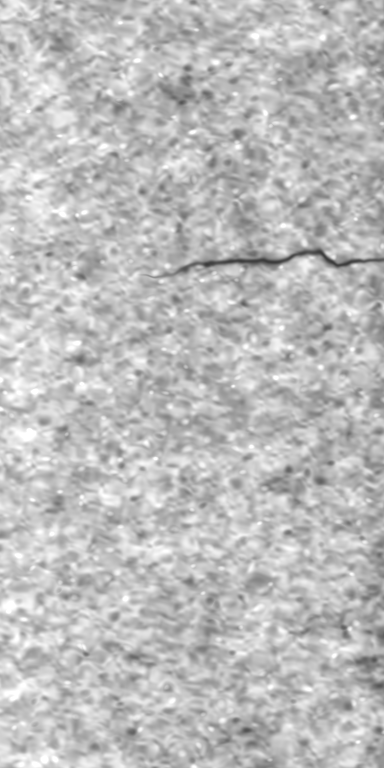
Reproduce this texture procedurally as a Shadertoy shader.

```glsl
// Pale weathered concrete with soft mottled grain and one thin dark crack.

float hash(vec2 p) {
    return fract(sin(dot(p, vec2(127.1, 311.7))) * 43758.5453);
}

float noise(vec2 p) {
    vec2 i = floor(p), f = fract(p);
    f = f * f * (3.0 - 2.0 * f);
    return mix(mix(hash(i), hash(i + vec2(1, 0)), f.x),
               mix(hash(i + vec2(0, 1)), hash(i + vec2(1, 1)), f.x), f.y);
}

// Noise centred on zero, on a turned grid so that its cells do not line up.
float grain(vec2 p, vec2 scale, float angle) {
    float c = cos(angle), s = sin(angle);
    return noise(mat2(c, -s, s, c) * p * scale + angle * 37.0) - 0.5;
}

// Soft round spots, one at most per cell; share is the part of cells filled.
float spots(vec2 p, float cells, float share, float seed) {
    vec2 q = p * cells, home = floor(q);
    float cover = 0.0;
    for (int y = -1; y <= 1; y++)
    for (int x = -1; x <= 1; x++) {
        vec2 cell = home + vec2(x, y);
        vec2 centre = cell + vec2(hash(cell + seed), hash(cell + seed + 5.3));
        float radius = mix(0.25, 0.5, hash(cell + seed + 9.1));
        float present = step(hash(cell + seed + 17.7), share);
        vec2 d = (q - centre) * vec2(0.85, 1.1);
        cover = max(cover, present * (1.0 - smoothstep(0.15, 1.0, length(d) / radius)));
    }
    return cover;
}

// Height of the crack at x: a slow climb, a hump and a shallow dip.
float crackHeight(float x) {
    float y = 1.284 + 0.034 * smoothstep(0.40, 0.56, x);
    y += 0.022 * smoothstep(0.70, 0.82, x) - 0.030 * smoothstep(0.83, 0.88, x);
    y += 0.017 * smoothstep(0.89, 1.0, x);
    return y + 0.012 * (noise(vec2(x * 22.0, 3.0)) - 0.5)
             + 0.005 * (noise(vec2(x * 60.0, 8.0)) - 0.5);
}

void mainImage(out vec4 fragColor, in vec2 fragCoord) {
    vec2 p = fragCoord / iResolution.x;
    vec2 warped = p + 0.012 * vec2(grain(p, vec2(30), 0.9), grain(p, vec2(30), 1.7));

    // Mottled grain, slightly wider than tall
    float tone = 0.742;
    tone += 0.09 * grain(warped, vec2(5, 7), 0.4);
    tone += 0.14 * grain(warped, vec2(14, 19), 0.25);
    tone += 0.25 * grain(warped, vec2(38, 54), 0.15);
    tone += 0.22 * grain(warped, vec2(66, 92), -0.2);

    // Lighter left side with faint upright streaks, shaded right edge
    tone += 0.06 * (1.0 - smoothstep(0.05, 0.3, p.x));
    tone += 0.05 * (noise(vec2(p.x * 16.0, p.y * 1.5)) - 0.5);
    tone -= 0.09 * smoothstep(0.93, 1.0, p.x);

    // Dark pits, broad stains and bright flecks
    tone -= 0.17 * spots(warped, 22.0, 0.25, 2.0);
    tone -= 0.16 * spots(warped, 8.0, 0.06, 31.0);
    tone += 0.17 * spots(warped, 32.0, 0.12, 57.0);

    // Crack, thin at its left tip and thicker along the hump
    float offset = p.y - crackHeight(p.x);
    float growth = smoothstep(0.35, 0.58, p.x);
    float hump = exp(-pow((p.x - 0.83) / 0.04, 2.0));
    float width = 0.0025 + 0.0025 * growth + 0.004 * hump
                + 0.002 * noise(vec2(p.x * 35.0, 14.0));
    float core = exp(-pow(offset / width, 2.0));
    float halo = exp(-pow((offset + 0.003) / 0.014, 2.0));
    tone -= 0.10 * halo * growth;
    tone = mix(tone, 0.18, core * smoothstep(0.35, 0.56, p.x) * 0.6
                         + core * growth * 0.3 * noise(vec2(p.x * 25.0, 21.0)));
    tone = mix(tone, 0.45, core * smoothstep(0.35, 0.40, p.x) * (1.0 - growth) * 0.7);

    fragColor = vec4(vec3(clamp(tone, 0.0, 1.0)), 1.0);
}
```
